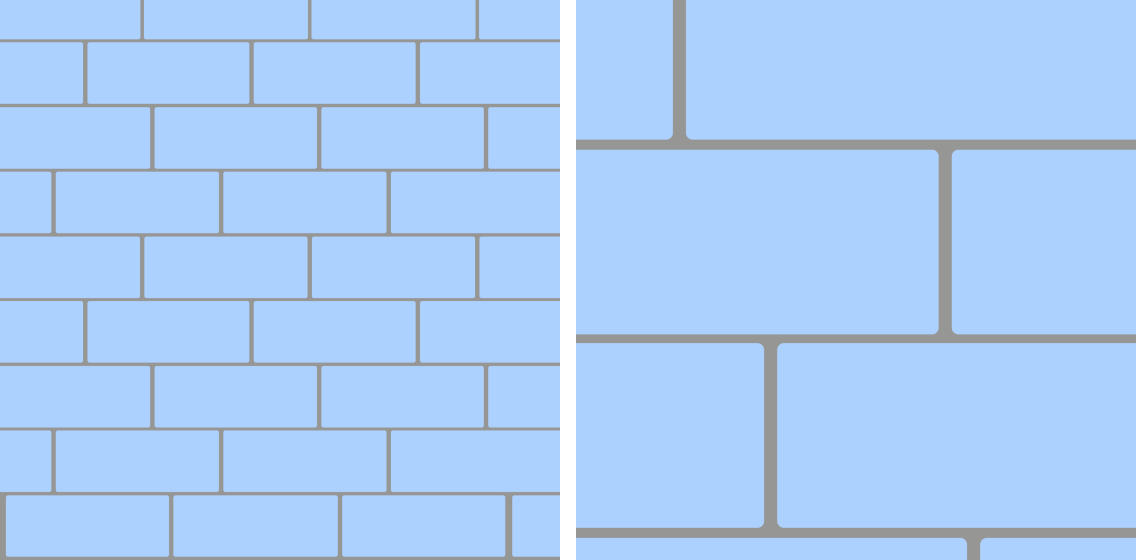
Left, the full canvas; right, a detail of the centre.
This pattern is drawn by a Shadertoy shader. Its source:

```glsl
// Pale blue brick wall with thin grey mortar and courses staggered in a cycle of four.

const vec3 BRICK_COLOR = vec3(0.675, 0.820, 1.0);
const vec3 MORTAR_COLOR = vec3(0.59, 0.588, 0.582);
const float COURSE_HEIGHT = 0.11553;
const float FIRST_BED = 0.0029;     // height of the lowest mortar bed
const float TOP_COURSE = 8.0;
const float LAST_COLUMN = 2.0;      // this brick runs on past the right side
const float CORNER_RADIUS = 0.004;

// Joint position (x) and brick pitch (y) for each course
vec2 courseLayout(float course) {
    if (course < 0.5) return vec2(0.3057, 0.3014);
    int phase = int(mod(course, 4.0));
    vec4 starts = vec4(0.2539, 0.0957, 0.2721, 0.1523);
    vec4 pitches = vec4(0.2992, 0.2992, 0.2979, 0.2969);
    return vec2(starts[phase], pitches[phase]);
}

// Half thickness of a horizontal bed: even ones are slightly thinner
float bedHalf(float bed) {
    bool thin = bed > 0.5 && mod(bed, 2.0) < 0.5;
    return thin ? 0.0026 : 0.0030;
}

// Half thickness of a vertical joint: wide every third one at the bottom
float jointHalf(float course, float joint) {
    if (course < 0.5 && mod(joint + 1.0, 3.0) < 0.5) return 0.0062;
    return course > TOP_COURSE - 0.5 ? 0.0031 : 0.0039;
}

// Signed distance to a rounded box given by two opposite corners
float roundedBox(vec2 p, vec2 low, vec2 high, float radius) {
    vec2 q = abs(p - 0.5 * (low + high)) - 0.5 * (high - low) + radius;
    return length(max(q, 0.0)) + min(max(q.x, q.y), 0.0) - radius;
}

// Signed distance to the brick in the cell that holds p
float brickDistance(vec2 p) {
    float course = clamp(floor((p.y - FIRST_BED) / COURSE_HEIGHT), 0.0, TOP_COURSE);
    vec2 layout_ = courseLayout(course);
    float column = min(floor((p.x - layout_.x) / layout_.y), LAST_COLUMN);

    vec2 cell = vec2(layout_.y, COURSE_HEIGHT);
    vec2 low = vec2(layout_.x, FIRST_BED) + vec2(column, course) * cell;
    vec2 high = low + cell;
    low += vec2(jointHalf(course, column), bedHalf(course));
    high -= vec2(jointHalf(course, column + 1.0), bedHalf(course + 1.0));
    if (column > LAST_COLUMN - 0.5) high.x = 2.0;

    return roundedBox(p, low, high, CORNER_RADIUS);
}

void mainImage(out vec4 fragColor, in vec2 fragCoord) {
    vec2 p = fragCoord / iResolution.y;
    float softness = 0.7 / iResolution.y;
    float mortar = smoothstep(-softness, softness, brickDistance(p));
    fragColor = vec4(mix(BRICK_COLOR, MORTAR_COLOR, mortar), 1.0);
}
```
